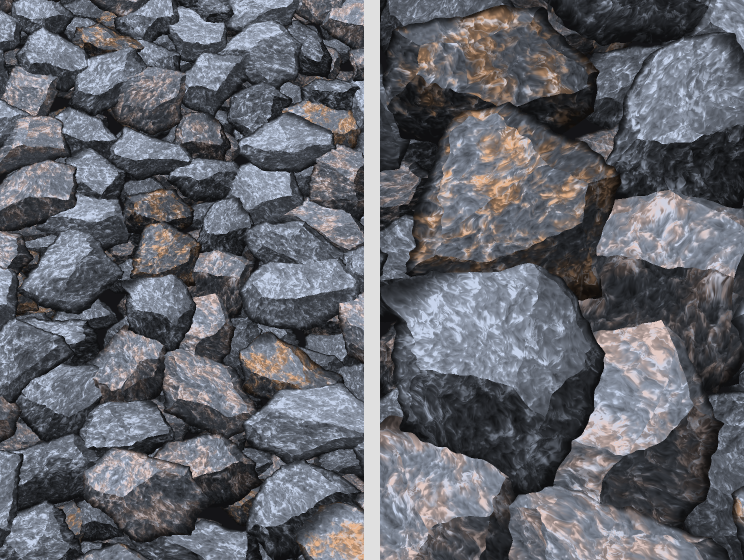
Left: the whole. Right: its middle third, enlarged.
Write a WebGL 1 fragment shader that draws this texture.

```glsl
precision highp float;
uniform vec2 u_resolution;

struct Hit {
  float depth;   // stacking order
  float rise;    // height above the stone's own rim
  vec3 normal;
  vec2 local;
  vec2 seed;
};

vec2 hash2(vec2 p) {
  p = vec2(dot(p, vec2(127.1, 311.7)), dot(p, vec2(269.5, 183.3)));
  return fract(sin(p) * 43758.55);
}

float noise(vec2 p) {
  vec2 i = floor(p), f = fract(p);
  vec2 u = f * f * f * (f * (f * 6.0 - 15.0) + 10.0);
  vec2 e = vec2(0.0, 1.0);
  float a = dot(hash2(i) * 2.0 - 1.0, f);
  float b = dot(hash2(i + e.yx) * 2.0 - 1.0, f - e.yx);
  float c = dot(hash2(i + e.xy) * 2.0 - 1.0, f - e.xy);
  float d = dot(hash2(i + e.yy) * 2.0 - 1.0, f - e.yy);
  return mix(mix(a, b, u.x), mix(c, d, u.x), u.y);
}

float fbm(vec2 p) {
  float sum = 0.0, amp = 1.0;
  for (int i = 0; i < 4; i++) {
    sum += amp * noise(p);
    p = mat2(1.6, 1.2, -1.2, 1.6) * p + 7.3;
    amp *= 0.66;
  }
  return sum;
}

// One faceted stone per cell; each is the lower envelope of tilted planes
void scatterStones(vec2 q, float lift, inout Hit hit) {
  for (int j = -1; j <= 1; j++)
  for (int i = -1; i <= 1; i++) {
    vec2 cell = floor(q) + vec2(float(i), float(j));
    vec2 seed = hash2(cell + lift * 3.7);
    vec2 d = q - cell - 0.5 - (seed - 0.5) * vec2(0.6, 0.44);
    d.y -= 0.5 * mod(cell.x, 2.0) - 0.25;
    if (dot(d, d) > 1.2) continue;
    float rise = 9.0;
    vec2 slope = vec2(0.0);

    // Steep flanks at the back, longer ones facing the viewer
    for (int k = 0; k < 7; k++) {
      vec2 r = hash2(seed * 91.0 + float(k) * 5.3);
      float angle = (float(k) + 0.8 * r.x + seed.x * 7.0) * 0.8976;
      vec2 dir = vec2(cos(angle), sin(angle));
      float steep = mix(1.5, 4.5, smoothstep(-1.0, 0.5, dir.y)) * (0.8 + 0.6 * r.y);
      float stretch = 1.0 + 0.18 * cos(2.0 * angle + seed.y * 25.0);
      float h = ((0.46 + 0.14 * seed.y + 0.14 * r.y) * stretch - dot(dir, d)) * steep;
      if (h < rise) { rise = h; slope = dir * steep; }
    }
    // Broken top faces
    for (int k = 0; k < 3; k++) {
      vec2 r = hash2(seed * 53.0 + float(k) * 8.1);
      vec2 tilt = (r - vec2(0.5, 0.4)) * 1.7;
      float h = 0.56 + 0.25 * fract(r.x * 13.0) - dot(tilt, d);
      if (h < rise) { rise = h; slope = tilt; }
    }
    float depth = rise + 0.8 * seed.x + lift - 0.3 * float(j);
    if (rise > 0.0 && depth > hit.depth)
      hit = Hit(depth, rise, normalize(vec3(slope, 1.0)), d, seed);
  }
}

vec3 stonePile(vec2 p) {
  // Stones shrink with distance up the slope
  vec2 q = vec2((p.x - 0.5) * (3.6 + 2.2 * p.y), 1.25 * (3.6 + 1.1 * p.y) * p.y);
  q += 0.35 * vec2(noise(q * 0.6 + 3.0), noise(q * 0.6 + 60.0));
  q += 0.09 * vec2(noise(q * 3.0), noise(q * 3.0 + 40.0));
  q += 0.03 * vec2(noise(q * 13.0), noise(q * 13.0 + 20.0));

  Hit hit = Hit(-20.0, 0.0, vec3(0.0, 0.0, 1.0), vec2(0.0), vec2(0.0));
  scatterStones(q, 0.0, hit);
  float shade = 1.0;
  if (hit.depth < -10.0) {
    scatterStones(q * 1.8 + 5.0, -4.0, hit);
    shade = 0.72;
  }
  if (hit.depth < -10.0) return vec3(0.08, 0.08, 0.09);

  // Surface grain, frost and veins, turned differently on each stone
  float a = hit.seed.x * 6.28;
  vec2 uv = mat2(cos(a), sin(a), -sin(a), cos(a)) * hit.local * vec2(1.0, 1.4)
          + hit.seed * 40.0 + hit.normal.xy * 0.6;
  float broad = fbm(uv * 2.5);
  float grain = fbm(uv * 11.0 + broad);
  float speckle = noise(uv * 38.0 + grain) + 0.7 * noise(uv * 23.0 + 15.0);
  float crack = abs(noise(uv * 3.2 + 0.35 * grain) + 0.12 * broad);
  float fine = abs(noise(uv * 8.0 + 9.0 + 0.45 * grain));
  float veins = smoothstep(0.05, 0.0, crack) * smoothstep(-0.4, 0.3, grain + broad)
              + 0.7 * smoothstep(0.07, 0.0, fine) * smoothstep(-0.25, 0.3, broad);
  float frost = smoothstep(0.1, 0.5, grain + 0.4 * broad + 0.4 * speckle);

  // Soft light from above, dark towards the buried rim
  vec3 n = normalize(hit.normal + vec3(0.35 * grain, 0.4 * grain + 0.3 * broad, 0.0));
  float light = max(dot(n, normalize(vec3(-0.25, 0.6, 0.8))), 0.0);
  float tone = 0.18 + 0.4 * light + 0.14 * (hit.seed.y - 0.5);
  tone += (0.16 * grain + 0.1 * broad + 0.16 * speckle + 0.2 * frost + 0.26 * veins)
        * (0.5 + 0.5 * light);
  tone *= shade * mix(0.3, 1.0, smoothstep(0.0, 0.2, hit.rise));

  // Blue-grey rock, much of it pinkish brown, a few stones rusty
  float kind = fract(hit.seed.x * 17.0 + hit.seed.y * 5.0);
  vec3 tint = vec3(0.95, 1.01, 1.12);
  float stain = smoothstep(-0.2, 0.35, broad + 0.4 * grain) * (1.0 - 0.7 * min(veins, 1.0));
  tint = mix(tint, vec3(1.12, 0.96, 0.9), 0.8 * stain * step(0.5, kind));
  tint = mix(tint, vec3(1.1, 0.82, 0.58), 0.75 * stain * step(0.88, kind));
  return clamp(tone, 0.06, 0.82) * tint;
}

void main() {
  // Four samples per pixel smooth the stone edges
  vec3 color = vec3(0.0);
  for (int s = 0; s < 4; s++) {
    vec2 offset = vec2(mod(float(s), 2.0), floor(float(s) * 0.5)) * 0.5 - 0.25;
    color += stonePile((gl_FragCoord.xy + offset) / u_resolution.x);
  }
  gl_FragColor = vec4(color * 0.25, 1.0);
}
```
